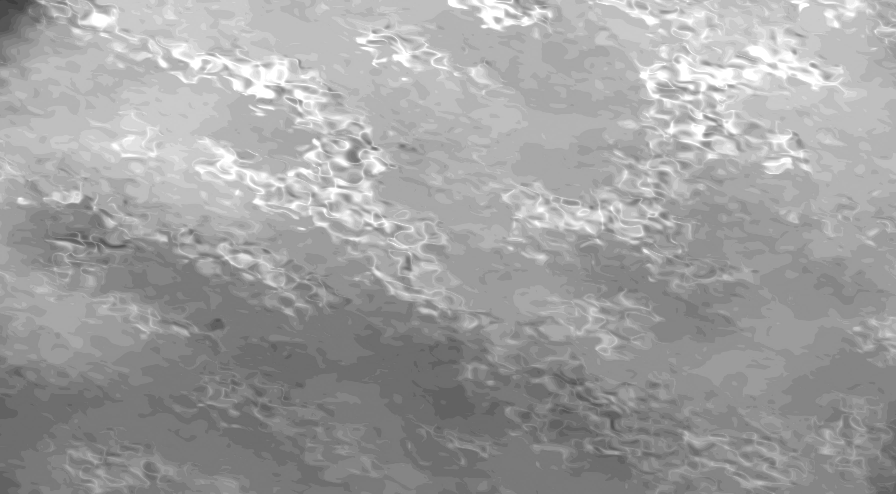
Write a WebGL 2 fragment shader that draws this texture.

```glsl
#version 300 es
precision highp float;
// Grey rippled glass: drifting cloud bands broken into fine stepped wavelets.

uniform vec2 u_resolution;
out vec4 fragColor;

float hash(vec2 p) {
    return fract(sin(dot(p, vec2(127.1, 311.7))) * 43758.5453);
}

float noise(vec2 p) {
    vec2 i = floor(p), f = fract(p);
    f = f * f * f * (f * (f * 6.0 - 15.0) + 10.0);
    return mix(mix(hash(i), hash(i + vec2(1, 0)), f.x),
               mix(hash(i + vec2(0, 1)), hash(i + vec2(1, 1)), f.x), f.y);
}

float fbm(vec2 p) {
    float sum = 0.0, amplitude = 0.5;
    for (int i = 0; i < 4; i++) {
        sum += amplitude * noise(p);
        p = mat2(1.95, 0.45, -0.45, 1.95) * p + 5.3;
        amplitude *= 0.5;
    }
    return sum / 0.9375;
}

// Flat tone steps with edges under a pixel wide
float posterize(float tone, float levels) {
    float x = tone * levels;
    float width = clamp(0.7 * fwidth(x), 0.01, 1.0);
    float edge = clamp((fract(x) - 1.0) / width + 1.0, 0.0, 1.0);
    return (floor(x) + edge + 0.5 * (1.0 - width)) / levels;
}

void main() {
    vec2 p = gl_FragCoord.xy / u_resolution.y;
    float aspect = u_resolution.x / u_resolution.y;

    // Small wavelets, wider than tall, bend everything behind them
    vec2 bend = vec2(noise(p * vec2(27, 48) + 3.1), noise(p * vec2(27, 48) + 41.7)) - 0.5;
    vec2 rippled = p + bend * vec2(0.024, 0.016);
    vec2 cell = rippled * vec2(46, 84) + vec2(0.0, 20.0) * rippled.x;
    float wavelet = 0.7 * noise(cell) + 0.3 * noise(cell * 1.7 + 17.0) - 0.5;
    float filament = pow(1.0 - abs(2.0 * noise(cell * 0.85 + 63.0) - 1.0), 3.0);

    // Streaks that fall gently towards the right
    vec2 q = p + bend * vec2(0.06, 0.04) + wavelet * vec2(0.07, 0.04);
    vec2 streak = vec2(dot(q, vec2(0.93, -0.36)), dot(q, vec2(0.36, 0.93)));
    float cloud = fbm(streak * vec2(2.8, 5.5) + 11.0) - 0.5;
    float sparkle = smoothstep(0.44, 0.76, fbm(streak * vec2(5.0, 11.5) + 27.0));

    // Dark below, light above
    float tone = mix(0.485, 0.765, smoothstep(0.15, 0.92, q.y + 0.15 * cloud));
    float light = mix(0.4, 1.0, smoothstep(0.15, 0.85, p.y));
    tone += 0.29 * cloud;
    tone += wavelet * (0.07 + 0.55 * sparkle) * light;
    tone += sparkle * light * (0.03 + 0.3 * filament);

    // Shaded corners, deepest at the upper left
    float radius = length(q - vec2(0.5 * aspect, 0.5)) / length(vec2(0.5 * aspect, 0.5));
    tone *= 1.0 - 0.25 * smoothstep(0.89, 1.03, radius);
    tone *= 1.0 - 0.6 * smoothstep(0.2, 0.0, length((q - vec2(0, 1)) * vec2(0.8, 1.1)));

    fragColor = vec4(vec3(clamp(posterize(tone, 22.0), 0.0, 1.0)), 1.0);
}
```
